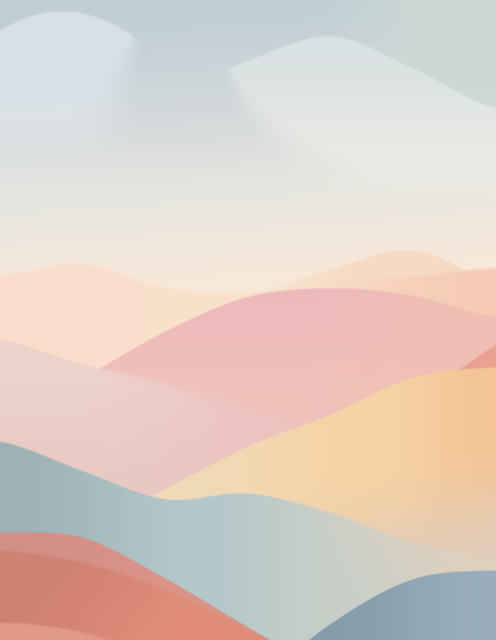
Write a WebGL 2 fragment shader that draws this background.

```glsl
#version 300 es
precision highp float;
// Layered pastel hills under a hazy sky with two soft clouds.
// Each hill is a smooth height curve; layers are painted back to front,
// every one filled with its own gentle colour gradient.

uniform vec2 u_resolution;
out vec4 fragColor;

// Smooth curve through seven heights spread evenly across the canvas
float ridge(float x, float h[7]) {
  float s = clamp(x, 0.0, 1.0) * 6.0;
  int i = min(int(s), 5);
  float t = s - float(i);
  float a = h[max(i - 1, 0)], b = h[i], c = h[i + 1], d = h[min(i + 2, 6)];
  float startSlope = 0.5 * (c - a), endSlope = 0.5 * (d - b);
  float bend = startSlope + endSlope - 2.0 * (c - b);
  return b + t * (startSlope + t * (c - b - startSlope - bend + t * bend));
}

// Coverage below a height, with an edge at least one pixel wide
float below(float y, float height, float softness) {
  float w = max(softness, 1.0 / u_resolution.y);
  return 1.0 - smoothstep(-w, w, y - height);
}

vec3 skyColor(vec2 p) {
  float y = p.y - 0.05 * (p.x - 0.5);
  vec3 c = mix(vec3(0.97, 0.91, 0.85), vec3(0.905, 0.9, 0.875), smoothstep(0.55, 0.71, y));
  c = mix(c, vec3(0.82, 0.843, 0.855), smoothstep(0.68, 0.86, y));
  c = mix(c, vec3(0.755, 0.81, 0.83), smoothstep(0.82, 1.0, y));
  float greenCorner = smoothstep(0.6, 0.9, p.x) * smoothstep(0.76, 0.9, p.y);
  return mix(c, vec3(0.797, 0.845, 0.833), greenCorner);
}

vec3 addClouds(vec3 c, vec2 p) {
  // Left dome, dissolving to the right and downward
  float dome = 0.982 - 1.93 * (p.x - 0.126) * (p.x - 0.126);
  float depth = max(0.94 - p.y, 0.0);
  float soft = 0.015 + 0.6 * depth;
  float side = 1.0 - smoothstep(-soft, soft, p.x - 0.272 + 0.45 * depth);
  float fade = smoothstep(0.66, 0.86, p.y);
  vec3 fill = mix(vec3(0.885, 0.9, 0.905), vec3(0.848, 0.88, 0.905), smoothstep(0.72, 0.92, p.y));
  c = mix(c, fill, below(p.y, dome, 0.003) * side * fade);

  // Right bank, with a crisp crest and a blurred left flank
  float crest = ridge(p.x, float[7](0.83, 0.83, 0.85, 0.905, 0.943, 0.893, 0.831));
  depth = max(0.893 - p.y, 0.0);
  soft = 0.006 + 0.6 * depth;
  side = smoothstep(-soft, soft, p.x - 0.46 - 0.45 * depth - 5.0 * depth * depth);
  fade = smoothstep(0.64, 0.8, p.y);
  fill = mix(vec3(0.93, 0.925, 0.9), vec3(0.855, 0.882, 0.885), smoothstep(0.7, 0.93, p.y));
  return mix(c, fill, below(p.y, crest, 0.003) * side * fade);
}

void main() {
  vec2 p = gl_FragCoord.xy / u_resolution;
  float x = p.x, y = p.y, h;
  vec3 c = addClouds(skyColor(p), p), fill;

  // Faint peach hills on the horizon
  h = ridge(x, float[7](0.5, 0.5, 0.5, 0.538, 0.579, 0.609, 0.56));
  c = mix(c, vec3(0.968, 0.855, 0.765), below(y, h, 0.003) * smoothstep(0.45, 0.75, x));
  h = ridge(x, float[7](0.57, 0.587, 0.55, 0.543, 0.56, 0.568, 0.581));
  fill = mix(vec3(0.98, 0.87, 0.8), vec3(0.975, 0.88, 0.795), smoothstep(0.1, 0.42, x));
  fill = mix(fill, vec3(0.962, 0.795, 0.705), smoothstep(0.5, 1.0, x));
  c = mix(c, fill, below(y, h, 0.004));

  // Broad rose hill, and a coral slope at the right edge
  h = ridge(x, float[7](0.349, 0.41, 0.482, 0.536, 0.5495, 0.538, 0.505));
  fill = mix(vec3(0.937, 0.755, 0.725), vec3(0.928, 0.73, 0.732), smoothstep(0.38, 0.55, y));
  fill = mix(fill, vec3(0.945, 0.745, 0.7), smoothstep(0.6, 1.0, x));
  c = mix(c, fill, below(y, h, 0.002));
  c = mix(c, vec3(0.915, 0.63, 0.57), below(y, 0.462 - 0.534 * (1.0 - x), 0.003));

  // Pale pink slope, melting into the rose hill
  h = ridge(x, float[7](0.469, 0.431, 0.4, 0.362, 0.316, 0.27, 0.22));
  fill = mix(vec3(0.908, 0.785, 0.765), vec3(0.93, 0.825, 0.8), smoothstep(0.22, 0.45, y));
  fill = mix(fill, vec3(0.932, 0.762, 0.75), smoothstep(0.15, 0.62, x));
  c = mix(c, fill, below(y, h, 0.002 + 0.025 * smoothstep(0.15, 0.6, x)));

  // Golden hill
  h = ridge(x, float[7](0.115, 0.167, 0.236, 0.302, 0.352, 0.41, 0.426));
  fill = mix(vec3(0.945, 0.855, 0.725), vec3(0.963, 0.825, 0.645), smoothstep(0.35, 0.75, x));
  fill = mix(fill, vec3(0.955, 0.77, 0.585), smoothstep(0.75, 1.0, x));
  fill = mix(vec3(0.885, 0.8, 0.725), fill, smoothstep(0.12, 0.32, y + 0.16 * (1.0 - x)));
  c = mix(c, fill, below(y, h, 0.002));

  // Teal valley, warming to cream on the right
  h = ridge(x, float[7](0.31, 0.264, 0.22, 0.229, 0.199, 0.153, 0.129));
  fill = mix(vec3(0.615, 0.695, 0.715), vec3(0.705, 0.783, 0.79), smoothstep(0.0, 0.42, x));
  fill = mix(fill, vec3(0.785, 0.81, 0.785), smoothstep(0.4, 0.7, x));
  fill = mix(fill, vec3(0.875, 0.815, 0.745), smoothstep(0.65, 1.0, x + 0.8 * (y - 0.1)));
  c = mix(c, fill, below(y, h, 0.002 + 0.004 * smoothstep(0.6, 0.8, x)));

  // Slate blue mound
  h = ridge(x, float[7](-0.3, -0.25, -0.18, -0.08, 0.025, 0.095, 0.109));
  fill = mix(vec3(0.52, 0.61, 0.67), vec3(0.6, 0.68, 0.74), smoothstep(0.65, 1.0, x));
  c = mix(c, fill, below(y, h, 0.002));

  // Coral foreground in three bands
  h = ridge(x, float[7](0.168, 0.16, 0.096, 0.02, -0.055, -0.13, -0.2));
  fill = mix(vec3(0.825, 0.56, 0.525), vec3(0.85, 0.575, 0.53), smoothstep(0.0, 0.35, x));
  c = mix(c, fill, below(y, h, 0.002));
  h = ridge(x, float[7](0.14, 0.121, 0.078, 0.015, -0.06, -0.14, -0.2));
  fill = mix(vec3(0.81, 0.505, 0.45), vec3(0.88, 0.55, 0.475), smoothstep(0.05, 0.45, x + 0.08 - y));
  c = mix(c, fill, below(y, h, 0.004));
  c = mix(c, vec3(0.885, 0.6, 0.525), below(y, 0.027 - 0.56 * x * x, 0.003));

  fragColor = vec4(c, 1.0);
}
```
